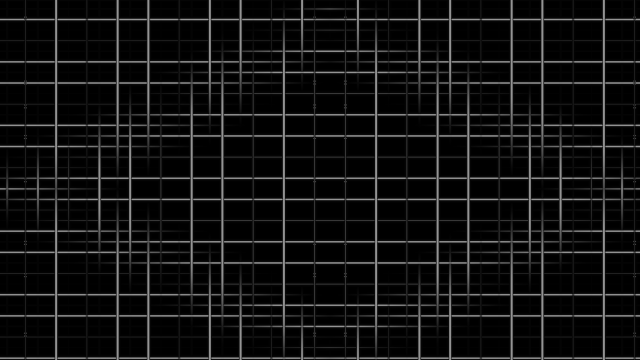
A WebGL 1 fragment shader for this background:

```glsl
precision highp float;
// Two mirrored wire grids on black, thin grey rails repeating bright-bright-dim.
// One grid fills a soft diamond around the centre, the other, shifted by half
// a cell, takes over outside it. Horizontal rails dip where they pass verticals.
uniform vec2 u_resolution;

#define CENTER vec2(0.9167, 0.4754)    // mirror point, in canvas heights
#define CELL vec2(0.0854, 0.0588)      // rail spacing
#define DIAMOND vec2(0.903, 0.495)     // half axes of the crossfade diamond
#define BRIGHT_WIDTH vec2(0.0029, 0.0022)
#define DIM_WIDTH 0.0013
#define BRIGHT_LEVEL 0.58
#define INNER_DIM 0.26
#define OUTER_DIM 0.14
#define NOTCH_WIDTH 0.0020
#define NOTCH_DEPTH 0.5
#define TICK_LEVEL 0.3

float hash(vec2 p) {
    return fract(sin(dot(p, vec2(127.1, 311.7))) * 43758.5453);
}

// Antialiased band of the given half width
float band(float dist, float halfWidth) {
    float soft = max(0.0016, 0.75 / u_resolution.y);
    return 1.0 - smoothstep(halfWidth - soft, halfWidth + soft, abs(dist));
}

// One rail: x = intensity with a faint skirt, y = wider cover for crossings
vec2 rail(float dist, float halfWidth, float level) {
    float skirt = 0.12 * exp(-dist * dist / 0.00003);
    return vec2(level * max(band(dist, halfWidth), skirt),
                band(dist, halfWidth + NOTCH_WIDTH));
}

// Mirrored rails; every third one, chosen by dimIndex, is thin and dim,
// and so is the single rail numbered oddIndex.
vec2 rails(float x, float cell, float offset, float dimIndex, float oddIndex,
           float brightWidth, float dimLevel) {
    float t = abs(x) / cell - offset;
    float index = floor(t + 0.5);
    float dist = (t - index) * cell;
    float phase = mod(index + 3.0, 3.0);
    float isDim = 1.0 - step(0.5, min(abs(phase - dimIndex), abs(index - oddIndex)));
    return rail(dist, mix(brightWidth, DIM_WIDTH, isDim),
                mix(BRIGHT_LEVEL, dimLevel, isDim));
}

// Lay vertical rails over horizontal ones, leaving a dark gap at their sides
float weave(vec2 vertical, vec2 horizontal) {
    return max(vertical.x, horizontal.x * (1.0 - NOTCH_DEPTH * vertical.y));
}

// Small broken ticks beside the rails nearest the axis and nearest the sides
float ticks(vec2 p) {
    float inner = abs(abs(p.x) - 0.5 * CELL.x);
    float outer = abs(abs(p.x) - 9.908 * CELL.x);
    float side = band(min(inner, outer) - 0.0025, 0.0014);
    float row = p.y / (1.5 * CELL.y);
    float cellId = floor(row);
    float jitter = 0.25 + 0.5 * hash(vec2(cellId, 3.0));
    float along = (fract(row) - jitter) * 1.5 * CELL.y;
    float pair = band(abs(along) - 0.004, 0.0017);
    return TICK_LEVEL * side * pair * step(0.35, hash(vec2(cellId, 8.0)));
}

void main() {
    // Keep the composition's 16:9 proportions at any canvas shape
    vec2 p = gl_FragCoord.xy / u_resolution * vec2(16.0 / 9.0, 1.0) - CENTER;

    // Inner grid, with the pair of rails beside the axis kept dim
    vec2 innerV = rails(p.x, CELL.x, 0.5, 2.0, 0.0, BRIGHT_WIDTH.x, INNER_DIM);
    vec2 innerH = rails(p.y, CELL.y, 0.5, 1.0, -9.0, BRIGHT_WIDTH.y, INNER_DIM);

    // Outer grid, with the rail nearest the sides kept dim
    vec2 outerV = rails(p.x, CELL.x, 0.908, 1.0, 9.0, BRIGHT_WIDTH.x, OUTER_DIM);
    vec2 outerH = rails(p.y, CELL.y, 0.0, 1.0, -9.0, BRIGHT_WIDTH.y, OUTER_DIM);

    // Crossfade by diamond distance
    float diamond = dot(abs(p) / DIAMOND, vec2(1.0));
    float innerMask = 1.0 - 0.97 * smoothstep(0.78, 1.22, diamond);
    float outerMask = smoothstep(0.6, 1.1, diamond);

    vec2 vertical = max(innerV * innerMask, outerV * outerMask);
    vec2 horizontal = max(innerH * innerMask, outerH * outerMask);
    float grey = max(weave(vertical, horizontal), ticks(p));

    gl_FragColor = vec4(vec3(grey), 1.0);
}
```
